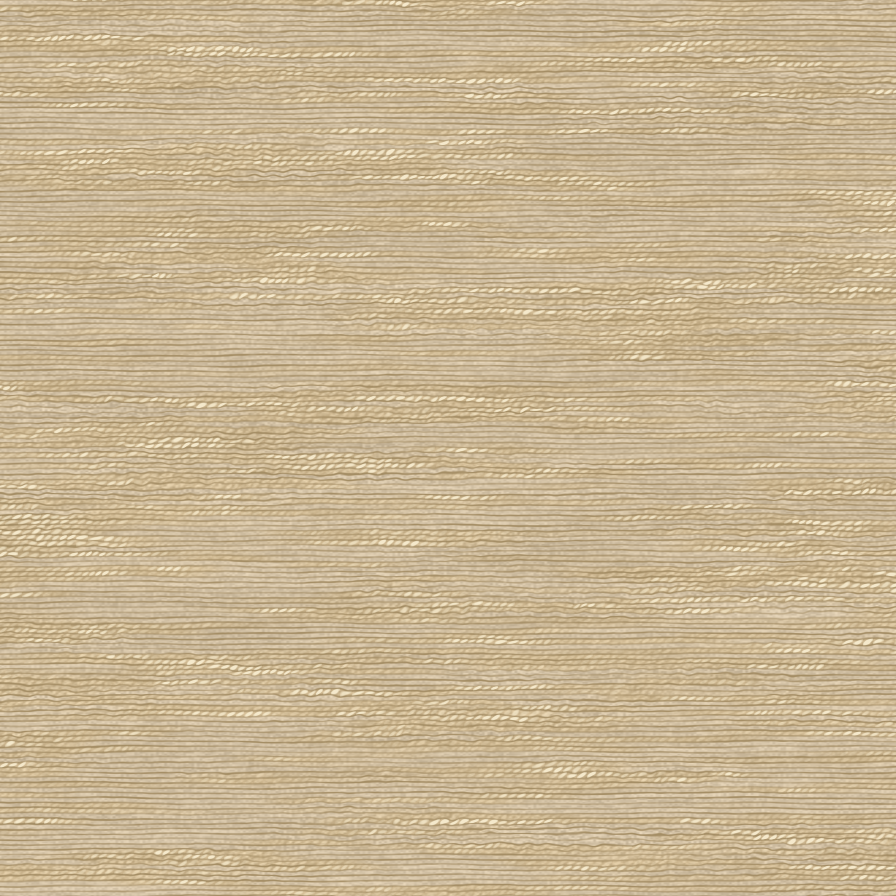
Write a WebGL 1 fragment shader that draws this texture.

```glsl
precision highp float;
// Woven grasscloth: fine straight threads parted by thin, even olive grooves.
// Row-wise noise picks golden yarn with short, scattered cream twists;
// layered sines bend the threads slightly, and rows are supersampled.
uniform vec2 u_resolution;

#define ROWS 174.0          // threads over the canvas height
#define BEADS 98.0          // twist beads over the canvas width
#define BEAD_TILT 0.60      // slant of a bead within its row
#define GROOVE_WIDTH 0.30   // soft half width of a groove, in rows
#define GROOVE_DEPTH 1.0    // darkness of the grooves
#define GOLD_START 0.41     // lower value gives more golden yarn
#define CREAM_START 0.51    // lower value gives more cream twists
#define GRAIN 0.12          // contrast of the fine fibres
#define SAMPLES 4           // vertical samples per pixel
#define SPREAD 0.75         // height of the sampled span, in pixels

const vec3 THREAD = vec3(0.830, 0.762, 0.652);
const vec3 GOLD   = vec3(0.838, 0.750, 0.600);
const vec3 GROOVE = vec3(0.645, 0.555, 0.395);
const vec3 CREAM  = vec3(0.960, 0.915, 0.800);

float hash(vec2 p) {
  p = fract(p * vec2(0.1031, 0.1137));
  p += dot(p, p.yx + 33.33);
  return fract((p.x + p.y) * p.x * 17.0);
}

float noise(vec2 p) {
  vec2 cell = floor(p);
  vec2 f = fract(p);
  f = f * f * (3.0 - 2.0 * f);
  float low = mix(hash(cell), hash(cell + vec2(1.0, 0.0)), f.x);
  float high = mix(hash(cell + vec2(0.0, 1.0)), hash(cell + 1.0), f.x);
  return mix(low, high, f.y);
}

// Slow bends of the threads, in rows
float threadBend(vec2 p) {
  return 0.16 * sin(p.x * 17.0 + 3.0 * sin(p.y * 41.0))
       + 0.08 * sin(p.x * 53.0 + p.y * 97.0);
}

// Slanted stitches along one thread, each with its own brightness
float twistBead(float x, float row, float across) {
  float along = x * BEADS + hash(vec2(row, 7.0)) + 1.3 * noise(vec2(x * 24.0, row + 310.0));
  vec2 p = vec2(fract(along) - 0.5, across - 0.5);
  p.y -= BEAD_TILT * p.x;
  float oval = 1.0 - smoothstep(0.14, 0.50, length(p * vec2(0.75, 1.15)));
  return oval * (0.50 + 0.65 * hash(vec2(floor(along), row + 60.0)));
}

vec3 weave(vec2 p) {
  // Patches of loose, rough yarn
  float patches = 0.6 * noise(vec2(p.x * 4.0, p.y * 31.0) + 11.0)
                + 0.4 * noise(vec2(p.x * 9.0, p.y * 67.0) + 57.0);
  float loose = smoothstep(0.35, 0.70, patches);
  float y = p.y * ROWS + threadBend(p);
  y += (0.10 + 0.45 * loose) * (noise(vec2(p.x * 95.0, y * 0.8) + 83.0) - 0.5);
  float row = floor(y);
  float across = fract(y);

  // Yarn kind along this thread
  float shift = 5.0 * hash(vec2(row, 2.0));
  float strand = noise(vec2(p.x * 7.0 + shift, row + 40.0));
  float yarn = 0.45 * patches + 0.55 * strand;
  float gold = smoothstep(GOLD_START, GOLD_START + 0.22, yarn);
  float cream = smoothstep(CREAM_START, CREAM_START + 0.22, yarn);
  cream *= smoothstep(0.28, 0.85, noise(vec2(p.x * 17.0 + shift, row + 170.0)));

  // Thread body with streaks, broad tone and fibres
  vec3 color = mix(THREAD, GOLD, gold);
  float tone = 0.006 * sin(p.y * 29.0 + 2.0 * sin(p.x * 5.0))
             + 0.040 * (noise(vec2(p.x * 6.0 + shift, row + 220.0)) - 0.5)
             + 0.040 * (noise(vec2(p.x * 42.0, row + 270.0)) - 0.5);
  float fibre = noise(p * vec2(330.0, 500.0)) - 0.5;
  color += tone + GRAIN * fibre * (0.8 + 0.4 * loose);

  // Grooves are keyed to the nearest row edge, so both sides agree
  float edge = floor(y + 0.5);
  float groove = 1.0 - smoothstep(0.0, GROOVE_WIDTH, abs(y - edge));
  float strength = 0.48 + 0.68 * noise(vec2(p.x * 7.0, edge + 500.0));
  strength *= 0.80 + 0.40 * noise(vec2(p.x * 110.0, edge + 700.0));
  color = mix(color, GROOVE, clamp(groove * strength * GROOVE_DEPTH, 0.0, 1.0));

  // Twisted yarn: shaded gaps, golden crowns and pale beads
  float bead = twistBead(p.x, row, across);
  color = mix(color, GROOVE, 0.23 * gold * (1.0 - min(bead, 1.0)));
  color = mix(color, CREAM, clamp(bead * (0.15 * gold + 1.15 * cream), 0.0, 1.0));
  return color;
}

void main() {
  vec3 color = vec3(0.0);
  for (int i = 0; i < SAMPLES; i++) {
    float offset = SPREAD * ((float(i) + 0.5) / float(SAMPLES) - 0.5);
    vec2 point = gl_FragCoord.xy + vec2(offset * 0.5, offset);
    color += weave(point / u_resolution.y);
  }
  gl_FragColor = vec4(color / float(SAMPLES), 1.0);
}
```
